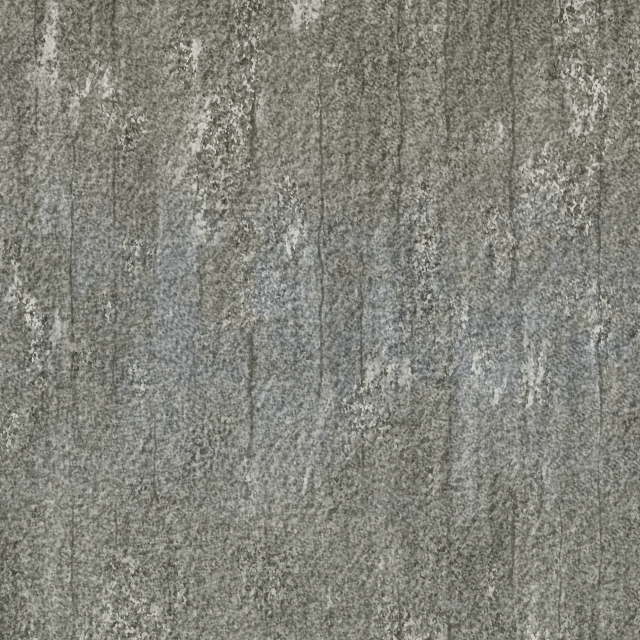
This texture is drawn by a three.js fragment shader. Its source:

```glsl
// Weathered grey plaster with vertical trowel strokes, lime flecks and pits.
varying vec2 vUv;

float hash(vec2 p) {
  return fract(sin(dot(p, vec2(127.1, 311.7))) * 43758.5453);
}

float noise(vec2 p) {
  vec2 cell = floor(p);
  vec2 f = fract(p);
  f = f * f * (3.0 - 2.0 * f);
  float low = mix(hash(cell), hash(cell + vec2(1.0, 0.0)), f.x);
  float high = mix(hash(cell + vec2(0.0, 1.0)), hash(cell + 1.0), f.x);
  return mix(low, high, f.y);
}

// Each octave is turned so that no cell grid shows
vec2 turn(vec2 p) {
  return vec2(0.8 * p.x - 0.6 * p.y, 0.6 * p.x + 0.8 * p.y);
}

float fbm(vec2 p) {
  float sum = 0.0;
  float weight = 0.52;
  for (int i = 0; i < 5; i++) {
    sum += weight * noise(p);
    p = turn(p) * 2.03 + vec2(17.3, 9.1);
    weight *= 0.5;
  }
  return sum;
}

// Slope of a rough surface lit from the upper left
float relief(vec2 p, float reach) {
  return fbm(p) - fbm(p + vec2(-reach, reach));
}

// Irregular grit from two turned layers of noise
float grit(vec2 p) {
  return 0.55 * noise(turn(p)) + 0.45 * noise(turn(turn(p * 1.9)) + 13.0);
}

// Random tone of one trowel column, changing at random heights
float columnTone(float id, float y) {
  float level = y * 3.4 + hash(vec2(id, 4.0)) * 5.0;
  float row = floor(level);
  float blend = smoothstep(0.0, 0.1, fract(level));
  return mix(hash(vec2(id, row - 1.0)), hash(vec2(id, row)), blend);
}

float strokeTone(float x, float y) {
  float id = floor(x);
  float blend = smoothstep(0.0, 0.12, fract(x));
  return mix(columnTone(id - 1.0, y), columnTone(id, y), blend);
}

// Broken grooves along the column borders
float grooves(float x, float y, float width) {
  float id = floor(x + 0.5);
  float line = 1.0 - smoothstep(width * 0.2, width, abs(x - id));
  return line * smoothstep(0.4, 0.7, noise(vec2(id * 7.0, y * 7.0)));
}

void main() {
  vec2 uv = vUv;
  vec3 olive = vec3(0.497, 0.492, 0.447);
  vec3 warmGrey = vec3(0.527, 0.528, 0.495);
  vec3 slate = vec3(0.502, 0.517, 0.522);
  vec3 lime = vec3(0.86, 0.86, 0.83);
  vec3 pitColor = vec3(0.23, 0.23, 0.19);

  float ragged = fbm(uv * 24.0) - 0.5;
  float clouds = fbm(uv * vec2(5.0, 4.0) + 3.7);
  float column = uv.x * 13.0 + 1.3 * noise(vec2(uv.x * 6.0, 2.5)) + ragged * 0.22;
  float height = uv.y + ragged * 0.16;
  float tone = strokeTone(column, height);

  // Broad tints: olive above, slate across the middle, grey below
  float oliveShare = smoothstep(0.45, 0.9, uv.y + (clouds - 0.5) * 0.9);
  float middle = smoothstep(0.2, 0.46, height) * (1.0 - smoothstep(0.55, 0.8, height));
  float slateShare = middle * smoothstep(0.3, 0.8, clouds * 0.4 + tone * 0.4 + ragged * 0.8 + 0.1);
  vec3 color = mix(warmGrey, olive, oliveShare);
  color = mix(color, slate, slateShare * 0.9);

  // Blotches, trowel strokes and combed streaks
  float comb = noise(vec2(uv.x * 135.0 + ragged * 1.5, uv.y * 8.0)) - 0.5;
  float wideComb = noise(vec2(uv.x * 50.0 + ragged, uv.y * 4.0) + 8.0) - 0.5;
  float combed = smoothstep(0.3, 0.65, fbm(uv * vec2(8.0, 5.0) + 21.0));
  float shade = (clouds - 0.5) * 0.05 + (tone - 0.5) * 0.065;
  shade += comb * 0.15 * combed + wideComb * 0.05;

  // Rough plaster, strongest towards the upper right
  float corner = smoothstep(0.7, 1.6, uv.x * 0.7 + uv.y);
  float zone = fbm(uv * vec2(18.0, 10.0) + 40.0) + corner * 0.06;
  float rough = smoothstep(0.53, 0.8, zone);
  shade += relief(uv * vec2(60.0, 36.0), 0.3) * (0.13 + 0.2 * rough);

  // Sandy grain: embossed bumps under a finer, sharper layer
  shade += relief(uv * vec2(190.0, 145.0) + 5.0, 0.6) * (0.23 + 0.1 * rough);
  shade += (noise(turn(uv * 350.0)) - 0.5) * 0.29;
  color += shade;

  // Dark pits beside the rough zones, and grooves
  float pitZone = smoothstep(0.5, 0.76, fbm(uv * vec2(15.0, 9.0) + 63.0));
  float pits = smoothstep(0.57, 0.75, grit(uv * vec2(215.0, 170.0) + 31.0));
  color = mix(color, pitColor, pits * (0.18 + 0.5 * pitZone));
  color = mix(color, pitColor, grooves(column, uv.y, 0.045) * 0.5);

  // Lime flecks, and thin slanted scrapes broken up by the grit
  float crumbs = grit(uv * vec2(220.0, 165.0) + 11.0);
  float flecks = smoothstep(0.54, 0.73, crumbs) * (0.17 + 0.55 * rough);
  vec2 slanted = vec2(uv.x - uv.y * 0.22, uv.y + uv.x * 0.22);
  float scrapeZone = smoothstep(0.59, 0.78, fbm(uv * vec2(13.0, 8.0) + 87.0) + corner * 0.06);
  float streak = noise(slanted * vec2(130.0, 20.0)) * 0.5 + crumbs * 0.5;
  float scrapes = smoothstep(0.5, 0.68, streak) * scrapeZone;
  color = mix(color, lime, clamp(flecks + scrapes * 0.65, 0.0, 0.85));

  gl_FragColor = vec4(clamp(color, 0.0, 1.0), 1.0);
}
```
